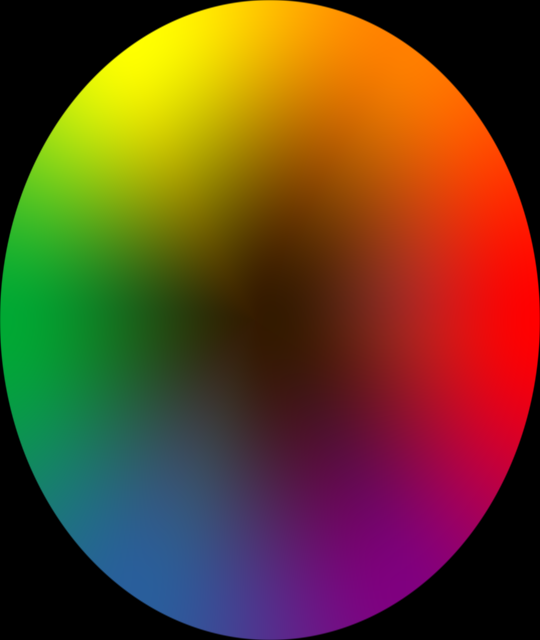
A Shadertoy shader for this background:

```glsl
// Six-hue colour wheel in an ellipse, fading to a dark brown centre on black.

const float PI = 3.14159265;

// Hues at 60 degree steps, counter-clockwise from the right.
const vec3 HUES[6] = vec3[6](
    vec3(1.0, 0.0, 0.0),      // red
    vec3(1.0, 0.5, 0.0),      // orange
    vec3(1.0, 1.0, 0.0),      // yellow
    vec3(0.0, 0.66, 0.2),     // green
    vec3(0.16, 0.37, 0.61),   // blue
    vec3(0.5, 0.0, 0.5));     // purple

vec3 wheelHue(float sector) {
    int i = int(floor(sector)) % 6;
    return mix(HUES[i], HUES[(i + 1) % 6], smoothstep(0.0, 1.0, fract(sector)));
}

// Soft weight around one sector, wrapping past the last hue.
float sectorGlow(float sector, float middle) {
    float d = mod(sector - middle + 3.0, 6.0) - 3.0;
    return exp(-3.5 * d * d);
}

void mainImage(out vec4 fragColor, in vec2 fragCoord) {
    vec2 p = 2.0 * fragCoord / iResolution.xy - 1.0;
    float radius = length(p);

    // The hue borders lean slightly left near the centre.
    vec2 q = p + vec2(0.06, 0.0) * max(1.0 - radius, 0.0);
    float sector = mod(atan(q.y, q.x + 1e-5) * 3.0 / PI + 6.0, 6.0);

    // Brown core blends out to the pure hue at the rim.
    vec3 color = mix(vec3(0.2, 0.1, 0.0), wheelHue(sector), smoothstep(0.0, 1.0, radius));

    // Greyish haze halfway out in the red and blue sectors.
    float ring = pow(sin(PI * min(radius, 1.0)), 2.0);
    color += ring * sectorGlow(sector, 0.1) * vec3(0.04, 0.1, 0.13);
    color += ring * sectorGlow(sector, 4.0) * vec3(0.05, 0.05, 0.04);

    // Smooth elliptical edge.
    float pixel = 2.0 / min(iResolution.x, iResolution.y);
    color *= 1.0 - smoothstep(1.0 - pixel, 1.0 + pixel, radius);
    fragColor = vec4(color, 1.0);
}
```
